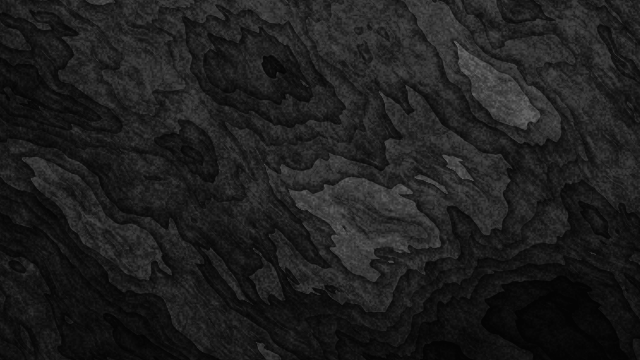
This texture is drawn by a WebGL 2 fragment shader. Its source:

```glsl
#version 300 es
precision highp float;
// Dark layered rock: stretched, folded strata with shadowed ledges and fine grain.

#define FLOW vec2(0.74, -0.67)   // direction of the strata
#define STRETCH vec2(1.7, 4.6)   // noise cells along and across the flow
#define SEED vec2(23.0, 41.0)
#define LEVELS 9.5               // number of ledges per unit of height
#define WARP 0.24                // bending of the strata
#define FOLD 0.11                // size of the zigzag folds
#define SHADOW_DEPTH 1.5
#define SHADOW_WIDTH 0.018
#define GRAIN 1.5
#define MID_TONE 0.088           // median grey
#define SPREAD 0.62              // contrast, in log units

uniform vec2 u_resolution;
out vec4 fragColor;

float hash(vec2 cell) {
  uvec2 k = uvec2(ivec2(cell)) * uvec2(1597u, 3571u);
  uint n = (k.x ^ (k.y << 11)) * 747796u + 28913u;
  n = (n ^ (n >> 15)) * 668265u;
  n = (n ^ (n >> 13)) * 374761u;
  n ^= n >> 16;
  return float(n & 65535u) / 65535.0;
}

float noise(vec2 p) {
  vec2 i = floor(p), f = fract(p);
  f = f * f * (3.0 - 2.0 * f);
  return mix(mix(hash(i), hash(i + vec2(1, 0)), f.x),
             mix(hash(i + vec2(0, 1)), hash(i + vec2(1, 1)), f.x), f.y);
}

float fbm(vec2 p) {
  float sum = 0.0, amp = 0.53;
  for (int k = 0; k < 5; k++) {
    sum += amp * noise(p);
    p = mat2(0.96, 0.28, -0.28, 0.96) * p * 2.03 + 7.3;
    amp *= 0.48;
  }
  return sum;
}

// Coordinates along and across the flow
vec2 toFlow(vec2 p) {
  return vec2(dot(p, FLOW), dot(p, vec2(-FLOW.y, FLOW.x)));
}

vec2 bend(vec2 p) {
  return p + WARP * (vec2(fbm(p * 2.3 + 5.0), fbm(p * 2.3 + 31.0)) - 0.5);
}

float height(vec2 p) {
  vec2 s = toFlow(bend(p));
  float h = fbm(s * STRETCH + SEED);
  // Folded slope falling away to the lower right
  float past = dot(p - vec2(1.22, 0.4), vec2(0.75, -0.66));
  past += FOLD * (2.0 * noise(s * vec2(3.0, 11.0) + 60.0) - 1.0);
  return h + 0.06 - 0.24 * smoothstep(-0.1, 0.38, past);
}

void main() {
  vec2 p = gl_FragCoord.xy / u_resolution.y;
  float h = height(p);

  // Ledges: contour position and slope
  vec2 e = vec2(0.004, 0.0);
  vec2 gradient = vec2(height(p + e.xy) - h, height(p + e.yx) - h) / e.x;
  float slope = max(LEVELS * length(gradient), 2.0);
  float level = floor(h * LEVELS), f = fract(h * LEVELS);
  float edge = smoothstep(0.0, 1.5 * slope / u_resolution.y, f);

  // Tone of each layer, with a broad drift
  float layer = mix(hash(vec2(level - 1.0, 9.0)), hash(vec2(level, 9.0)), edge);
  float z = 3.6 * (h - 0.5) + 1.4 * (layer - 0.5);
  z += 1.0 * (p.y - 0.5) + 2.2 * (fbm(p * 1.6 + 83.0) - 0.5);

  // Shadow under the next ledge and a worn bright rim
  float below = exp(-(1.0 - f) / slope / SHADOW_WIDTH);
  z -= SHADOW_DEPTH * mix(1.0, below, edge);
  z += 0.35 * edge * exp(-f / slope / 0.012);

  // Surface: blotches, fibres, scratches and grit
  vec2 s = toFlow(bend(p));
  float blotch = fbm(p * 15.0 + 12.0) - 0.5;
  float fibre = noise(s * vec2(45.0, 130.0)) - 0.5;
  float grit = noise(p * 210.0 + 3.0) - 0.5;
  float ridge = abs(2.0 * fbm(s * vec2(16.0, 30.0) + 50.0) - 1.0);
  float scratch = 1.0 - smoothstep(0.0, 0.07, ridge);
  z += GRAIN * (0.9 * blotch + 0.55 * fibre + 0.8 * grit) - 0.45 * scratch;

  float grey = MID_TONE * exp(SPREAD * (z + 0.5));
  grey = min(grey, 0.2 + 0.5 * (grey - 0.2) + 0.1 * step(grey, 0.2));
  fragColor = vec4(vec3(clamp(grey, 0.015, 0.38)), 1.0);
}
```
